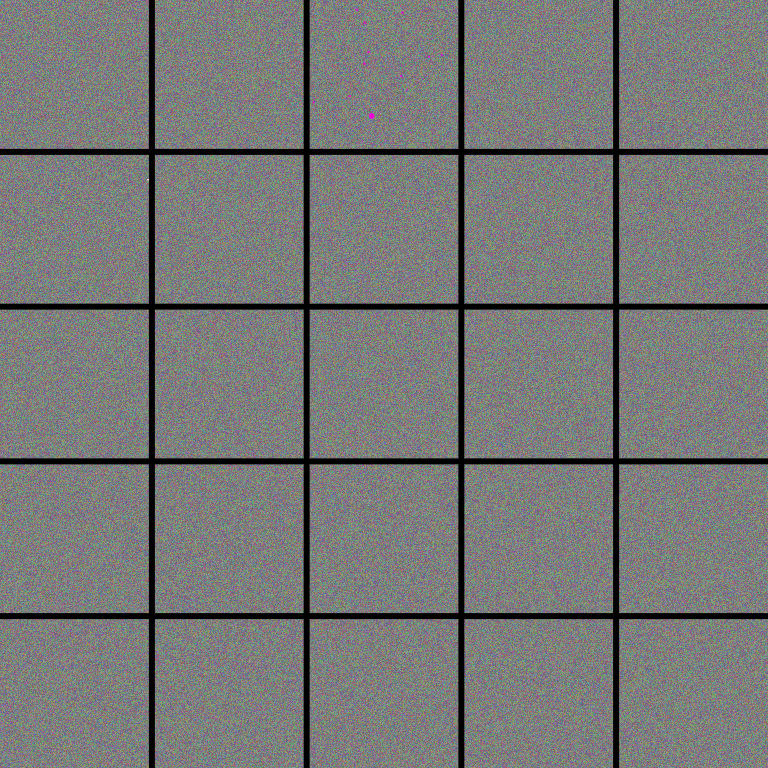
This pattern is drawn by a Shadertoy shader. Its source:

```glsl
// Five by five grey tiles of fine coloured grain, parted by black lines, with a few stray specks.

// Three random values per cell, by integer mixing
vec3 hash32(vec2 cell) {
    uvec3 v = uvec3(uvec2(cell), 17u) * 1664525u + 1013904223u;
    v.x += v.y * v.z; v.y += v.z * v.x; v.z += v.x * v.y;
    v ^= v >> 16u;
    v.x += v.y * v.z; v.y += v.z * v.x; v.z += v.x * v.y;
    return vec3(v >> 8u) / 16777216.0;
}

// Smooth-edged disc
float disc(vec2 p, vec2 centre, float radius, float aa) {
    return 1.0 - smoothstep(radius - aa, radius + aa, length(p - centre));
}

void mainImage(out vec4 fragColor, in vec2 fragCoord) {
    vec2 uv = fragCoord / iResolution.xy;
    float aa = 0.5 / iResolution.y;

    // Coloured grain, with its brightness swing held below its hue swing
    vec3 grain = hash32(floor(uv * 768.0)) - 0.5;
    grain -= 0.4 * dot(grain, vec3(1.0 / 3.0));
    vec3 color = vec3(0.495, 0.500, 0.495) + grain * vec3(0.34, 0.37, 0.34);

    // Magenta specks strewn over the top middle tile, and one larger spot
    float speck = disc(uv, vec2(0.484, 0.849), 0.0036, aa);
    for (int i = 0; i < 14; i++) {
        vec3 rnd = hash32(vec2(i, 911));
        vec2 centre = vec2(0.405, 0.81) + rnd.xy * vec2(0.19, 0.18);
        speck = max(speck, 0.8 * disc(uv, centre, 0.0008 + 0.0009 * rnd.z, aa));
    }
    color = mix(color, vec3(0.95, 0.0, 0.85), speck);

    // Lone pale speck beside the first upright line
    color = mix(color, vec3(1.0), disc(uv, vec2(0.193, 0.766), 0.0012, aa));

    // Black lines between tiles of equal size
    float pitch = 0.20156;
    vec2 grid = (uv - 0.5) / pitch + 0.5;
    vec2 lineDist = abs(grid - round(grid)) * pitch;
    float line = 1.0 - smoothstep(0.0039 - aa, 0.0039 + aa, min(lineDist.x, lineDist.y));
    color = mix(color, vec3(0.0), line);

    fragColor = vec4(color, 1.0);
}
```
